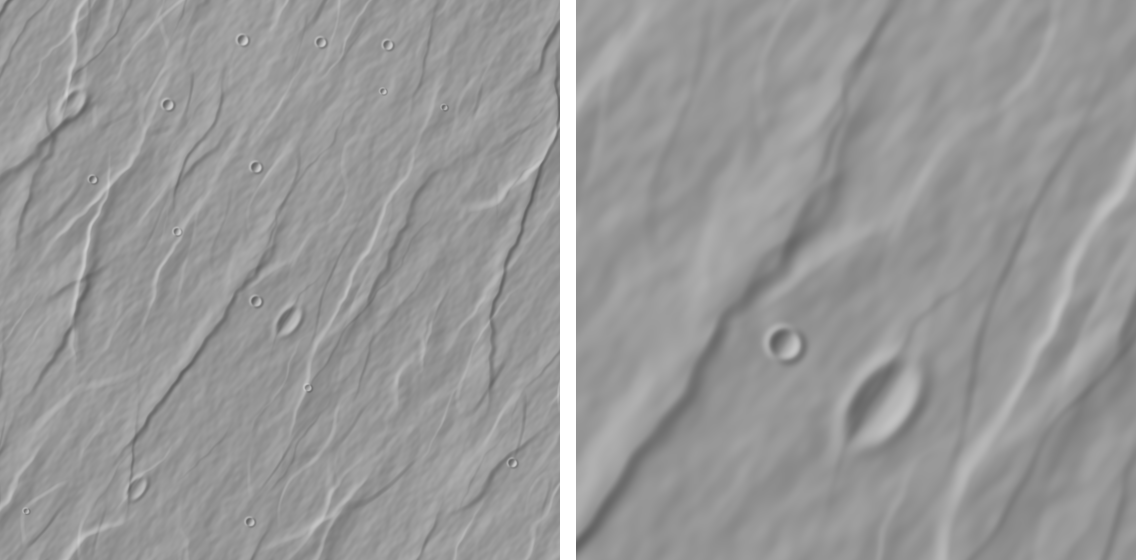
Left: the whole. Right: its middle third, enlarged.
Write a three.js fragment shader that draws this texture.

```glsl
varying vec2 vUv;

const vec2 LIGHT_DIR = vec2(-0.86, 0.51);
const float GRAIN_ANGLE = 0.93;
const float BASE_GRAY = 0.594;
const float SAMPLE_STEP = 0.0018;

float hash(vec2 p) {
  return fract(sin(dot(p, vec2(127.1, 311.7))) * 43758.5453);
}

vec2 gradientAt(vec2 cell) {
  return 2.0 * vec2(hash(cell), hash(cell + 57.3)) - 1.0;
}

float gradientNoise(vec2 p) {
  vec2 i = floor(p);
  vec2 f = p - i;
  vec2 u = f * f * f * (f * (f * 6.0 - 15.0) + 10.0);
  float a = dot(gradientAt(i), f);
  float b = dot(gradientAt(i + vec2(1.0, 0.0)), f - vec2(1.0, 0.0));
  float c = dot(gradientAt(i + vec2(0.0, 1.0)), f - vec2(0.0, 1.0));
  float d = dot(gradientAt(i + 1.0), f - 1.0);
  return mix(mix(a, b, u.x), mix(c, d, u.x), u.y);
}

// x runs along the given direction, y across it
vec2 alignTo(vec2 p, float angle) {
  vec2 dir = vec2(cos(angle), sin(angle));
  return vec2(dot(p, dir), dot(p, vec2(-dir.y, dir.x)));
}

// Wandering, broken ridges with one steep and one gentle flank
float ridges(vec2 p, float angle, float spacing, float width, float seed) {
  vec2 q = alignTo(p, angle);
  float across = q.y
    + 0.070 * gradientNoise(q * vec2(3.5, 5.0) + seed)
    + 0.022 * gradientNoise(q * vec2(13.0, 11.0) + seed)
    + 0.006 * gradientNoise(q * vec2(42.0, 30.0) + seed);
  float cell = floor(across / spacing);
  float local = across / spacing - cell - 0.5;
  float pick = hash(vec2(cell, seed));
  float side = hash(vec2(seed, cell + 9.0)) < 0.5 ? -1.0 : 1.0;
  float d = side * (local - 0.3 * (pick - 0.5)) * spacing;
  float flank = d > 0.0 ? width * 3.2 : width;
  float profile = exp(-d * d / (flank * flank));
  float broken = smoothstep(-0.06, 0.28, gradientNoise(vec2(q.x * 3.6, cell * 7.3) + seed));
  float window = 1.0 - smoothstep(0.36, 0.5, abs(local));
  return width * profile * broken * window * mix(0.5, 1.0, pick);
}

// Long streamlined plateaus bounded by narrow scarps
float plateaus(vec2 p, float angle, vec2 frequency, float seed) {
  vec2 q = alignTo(p, angle);
  q.y += 0.012 * gradientNoise(q * vec2(12.0, 16.0) + seed);
  float n = gradientNoise(q * frequency + seed);
  float strength = smoothstep(-0.2, 0.3, gradientNoise(p * 4.0 + seed * 2.0));
  return smoothstep(-0.045, 0.045, n - 0.08) * strength;
}

// Scattered pits with raised rims
float pits(vec2 p, float count, float radius, float chance, float seed) {
  vec2 cell = floor(p * count);
  vec2 jitter = vec2(hash(cell + seed), hash(cell + seed + 31.0)) - 0.5;
  vec2 center = (cell + 0.5 + 0.4 * jitter) / count;
  float size = radius * mix(0.6, 1.2, hash(cell + seed + 5.0));
  float r = length(p - center) / size;
  float rim = exp(-10.0 * (r - 1.0) * (r - 1.0));
  float bowl = exp(-2.0 * r * r);
  return step(hash(cell + seed + 77.0), chance) * size * (0.5 * rim - 0.7 * bowl);
}

float terrain(vec2 p) {
  vec2 q = alignTo(p, GRAIN_ANGLE);
  float h = 0.0;

  // Main ridge families, each a little steeper and finer
  for (int i = 0; i < 4; i++) {
    float k = float(i);
    h += 0.52 * ridges(p, 0.72 + 0.22 * k, 0.19 - 0.022 * k, 0.0085 - 0.001 * k, 13.7 + 21.3 * k);
  }
  h += 0.27 * ridges(p, 1.0, 0.055, 0.0036, 91.4);

  h += 0.0016 * plateaus(p, 0.87, vec2(3.2, 9.0), 4.6);
  h += 0.0009 * plateaus(p, 1.15, vec2(6.0, 15.0), 38.2);

  h += 0.30 * pits(p, 8.0, 0.008, 0.22, 3.0);
  h += 0.22 * pits(q * vec2(0.55, 1.0), 4.0, 0.020, 0.22, 19.0);

  // Streaky undulation and fine surface grain
  h += 0.0018 * gradientNoise(q * vec2(9.0, 25.0) + 6.1);
  h += 0.0009 * gradientNoise(q * vec2(24.0, 48.0) + 17.9);
  h += 0.00042 * gradientNoise(q * vec2(60.0, 95.0) + 43.5);
  return h;
}

float slopeToward(vec2 p, vec2 dir, float stepSize) {
  return (terrain(p - dir * stepSize) - terrain(p + dir * stepSize)) / (2.0 * stepSize);
}

void main() {
  float relief = 0.55 * slopeToward(vUv, LIGHT_DIR, SAMPLE_STEP);
  relief /= 1.0 + 1.5 * abs(relief);
  float regional = 0.035 * gradientNoise(vUv * 2.3 + 8.4);
  gl_FragColor = vec4(vec3(BASE_GRAY + relief + regional), 1.0);
}
```
